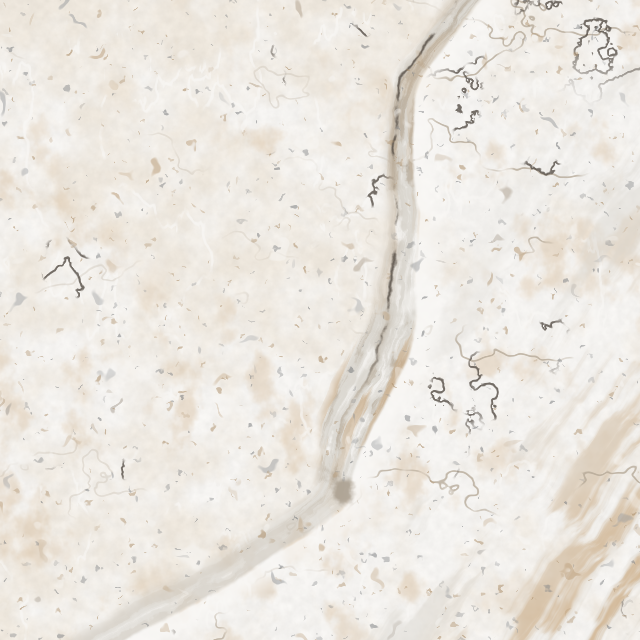
Reproduce this texture procedurally as a WebGL 1 fragment shader.

```glsl
precision highp float;
uniform vec2 u_resolution;

const vec3 CREAM = vec3(0.928, 0.902, 0.862);
const vec3 WHITE = vec3(0.958, 0.952, 0.942);
const vec3 PALE_GREY = vec3(0.855, 0.842, 0.815);
const vec3 TAUPE = vec3(0.70, 0.65, 0.58);
const vec3 OCHRE = vec3(0.80, 0.67, 0.51);
const vec3 COOL_GREY = vec3(0.60, 0.61, 0.62);
const vec3 DARK = vec3(0.33, 0.30, 0.27);
const float GRAIN = 0.055;
const float CRACK_WIDTH = 0.0011;
const float SEAM_WIDTH = 0.0022;
const float STREAK_ANGLE = 0.92;

float hash(vec2 p) {
  vec3 q = fract(p.xyx * 0.1031);
  q += dot(q, q.yzx + 33.33);
  return fract((q.x + q.y) * q.z);
}

vec2 hash2(vec2 p) {
  return vec2(hash(p + 11.3), hash(p + 47.7));
}

float noise(vec2 p) {
  vec2 i = floor(p), f = fract(p);
  f = f * f * (3.0 - 2.0 * f);
  return mix(mix(hash(i), hash(i + vec2(1, 0)), f.x),
             mix(hash(i + vec2(0, 1)), hash(i + 1.0), f.x), f.y);
}

mat2 rotation(float a) {
  return mat2(cos(a), sin(a), -sin(a), cos(a));
}

float fbm(vec2 p) {
  float sum = 0.0, amp = 0.52;
  for (int i = 0; i < 5; i++) {
    sum += amp * noise(p);
    p = rotation(0.6) * p * 2.03 + 19.1;
    amp *= 0.5;
  }
  return sum;
}

// Thin line along a noise contour, of even width in canvas units
float hairline(vec2 p, vec2 scale, float width) {
  float e = 0.002;
  float n = fbm(p * scale);
  vec2 slope = vec2(fbm((p + vec2(e, 0)) * scale), fbm((p + vec2(0, e)) * scale)) - n;
  float dist = abs(n - 0.5) / (length(slope) / e + 0.5);
  return 1.0 - smoothstep(width * 0.3, width + 0.6 / u_resolution.y, dist);
}

// Scattered irregular flecks: x is coverage, y is a random tone
vec2 flecks(vec2 p, float cells, float density, float stretch) {
  vec2 g = p * cells + 0.5 * vec2(noise(p * cells * 3.0), noise(p * cells * 3.0 + 31.0));
  vec2 id = floor(g), best = vec2(0);
  for (int j = -1; j <= 1; j++) {
    for (int i = -1; i <= 1; i++) {
      vec2 c = id + vec2(i, j);
      vec2 k = hash2(c + cells);
      vec2 q = rotation(6.283 * hash(c + 5.0)) * (g - c - hash2(c + 91.0));
      float size = mix(0.07, 0.32, k.y * k.y);
      float dist = length(q * vec2(1.0, stretch)) - size;
      float cover = 1.0 - smoothstep(-0.3 * size, 0.3 * size + cells / u_resolution.y, dist);
      cover *= step(k.x, density) * mix(0.35, 1.0, hash(c + 17.0));
      if (cover > best.x) best = vec2(cover, hash(c + 73.0));
    }
  }
  return best;
}

float softMax0(float a) {
  return 0.5 * (a + sqrt(a * a + 0.0006));
}

// Horizontal place of the main vein at height y
float veinPath(float y) {
  return 0.627 - 0.09 * smoothstep(0.25, 0.55, 0.8 - y)
       - 1.7 * softMax0(0.22 - y) + 0.9 * softMax0(y - 0.88);
}

void main() {
  vec2 p = gl_FragCoord.xy / u_resolution;
  float cloud = fbm(p * 5.0), mottle = fbm(p * 22.0 + 7.0);
  float slope = (veinPath(p.y + 0.01) - veinPath(p.y - 0.01)) / 0.02;
  float d = (p.x - veinPath(p.y)) / sqrt(1.0 + slope * slope);
  d += 0.022 * (fbm(p * 9.0 + 3.0) - 0.5);
  float rightSide = smoothstep(-0.02, 0.05, d);

  // Clouded ground with fine grain and warm stains
  float whiteness = 0.45 + 0.4 * rightSide + 1.3 * (cloud - 0.5) + 1.7 * (mottle - 0.5);
  vec3 col = mix(CREAM, WHITE, clamp(whiteness, 0.0, 1.0));
  col += GRAIN * (fbm(p * 95.0) - 0.5);
  float stain = smoothstep(0.56, 0.78, fbm(p * vec2(17.0, 14.0) + 40.0));
  col = mix(col, OCHRE, 0.32 * stain * smoothstep(0.35, 0.65, cloud));
  float wisp = hairline(p, vec2(11.0, 5.0), 0.0022) * smoothstep(0.4, 0.6, mottle);
  col = mix(col, WHITE + 0.015, 0.7 * wisp);

  // Slanting streaks, strongest in the lower right corner
  vec2 s = rotation(-STREAK_ANGLE) * p;
  float streak = fbm(vec2(s.x * 5.0, s.y * 30.0) + 2.0 * cloud);
  float slant = p.x - 0.6 * p.y;
  float corner = smoothstep(0.62, 0.92, slant + 0.25 * (cloud - 0.5));
  float reach = smoothstep(0.25, 0.6, slant) * rightSide;
  col = mix(col, PALE_GREY, 0.5 * reach * smoothstep(0.5, 0.7, streak));
  col = mix(col, mix(PALE_GREY, OCHRE, smoothstep(0.42, 0.65, streak)),
            0.75 * corner * smoothstep(0.38, 0.62, streak));

  // Fine cracks, darkest in the upper right corner
  float gate = fbm(p * 7.0 + 60.0);
  float crack = hairline(p + 4.0, vec2(4.5, 6.0), CRACK_WIDTH) * smoothstep(0.46, 0.6, gate);
  col = mix(col, TAUPE, crack * mix(0.25, 0.75, rightSide));
  float nook = 1.0 - smoothstep(0.06, 0.17, length(p - vec2(0.96, 0.99)));
  float darkGate = max(nook, smoothstep(0.66, 0.72, gate));
  col = mix(col, DARK, 0.8 * darkGate * hairline(p + 9.0, vec2(13.0), 1.6 * CRACK_WIDTH));

  // Main vein: layered grey band, crisp right edge and white rim
  float swell = exp(-pow((p.y - 0.40) / 0.12, 2.0));
  float upper = smoothstep(0.16, 0.3, p.y);
  float leftEdge = -0.022 - 0.03 * swell;
  float rightEdge = 0.022 + 0.016 * swell - 0.006 * smoothstep(0.7, 0.9, p.y);
  float band = smoothstep(leftEdge - 0.015, leftEdge + 0.012, d)
             * (1.0 - smoothstep(rightEdge - 0.004, rightEdge + 0.002, d));
  float layers = fbm(vec2(d * 75.0, p.y * 7.0) + 1.6 * mottle);
  vec3 veinCol = mix(WHITE, PALE_GREY, smoothstep(0.25, 0.5, layers));
  veinCol = mix(veinCol, TAUPE, 0.75 * smoothstep(0.52, 0.72, layers) * mix(0.4, 1.0, upper));
  float rust = smoothstep(0.5, 0.65, fbm(vec2(d * 60.0, p.y * 9.0) + 80.0));
  veinCol = mix(veinCol, OCHRE * 0.96, 0.75 * rust * max(swell, 0.3 * upper));
  col = mix(col, veinCol, band * mix(0.65, 0.92, upper));
  float rim = smoothstep(rightEdge, rightEdge + 0.004, d)
            * (1.0 - smoothstep(rightEdge + 0.01, rightEdge + 0.05, d));
  col = mix(col, WHITE + 0.02, 0.75 * rim);

  // Broken dark seam and the brown knot at the bend
  float seamOffset = d + 0.012 + 0.016 * (fbm(p * 30.0) - 0.5);
  float seam = 1.0 - smoothstep(0.0, SEAM_WIDTH + 1.0 / u_resolution.y, abs(seamOffset));
  float halo = exp(-abs(seamOffset) / 0.006);
  float seamGate = smoothstep(0.36, 0.5, p.y);
  col = mix(col, TAUPE, 0.6 * halo * seamGate * smoothstep(0.35, 0.6, mottle));
  col = mix(col, DARK, 0.8 * seam * seamGate * smoothstep(0.4, 0.58, fbm(p * 26.0 + 12.0)));
  float knot = length((p - vec2(0.535, 0.232)) * vec2(1.0, 0.75)) + 0.05 * (mottle - 0.5);
  col = mix(col, TAUPE * 0.92, 0.8 * (1.0 - smoothstep(0.012, 0.026, knot)));

  // Pale shells, larger chips and small grains
  vec2 shell = flecks(p + 2.0, 15.0, 0.3, 1.2);
  col = mix(col, WHITE + 0.015, 0.55 * shell.x);
  vec2 chip = flecks(p, 24.0, 0.22, 2.4);
  col = mix(col, mix(OCHRE * 0.9, COOL_GREY, smoothstep(0.3, 0.7, chip.y)), 0.55 * chip.x);
  vec2 grain = flecks(p + 5.0, 62.0, 0.24, 1.8);
  col = mix(col, mix(OCHRE * 0.85, COOL_GREY * 0.85, step(0.45, grain.y)), 0.6 * grain.x);

  gl_FragColor = vec4(clamp(col, 0.0, 1.0), 1.0);
}
```
